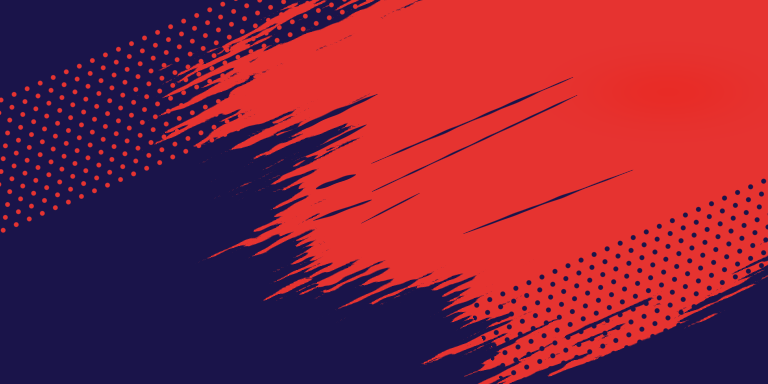
Write a Shadertoy shader that draws this background.

```glsl
// Diagonal red dry-brush sweep over navy, flanked by two bands of halftone dots.

const vec3 NAVY = vec3(0.10, 0.08, 0.29);
const vec3 RED = vec3(0.90, 0.20, 0.19);
const vec3 WARM_RED = vec3(0.91, 0.17, 0.15);
const float BRUSH_ANGLE = 0.436;
const float DOT_ANGLE = 0.408;

// Coordinates along (x) and across (y) a direction
vec2 alongAcross(vec2 p, float angle) {
    float c = cos(angle), s = sin(angle);
    return vec2(c * p.x + s * p.y, c * p.y - s * p.x);
}

vec2 gradient(vec2 cell) {
    vec3 h = fract(cell.xyx * vec3(0.1031, 0.103, 0.0973));
    h += dot(h, h.yzx + 33.33);
    float angle = 6.2832 * fract((h.x + h.y) * h.z);
    return vec2(cos(angle), sin(angle));
}

float gradientNoise(vec2 p) {
    vec2 i = floor(p), f = p - i;
    vec2 w = f * f * f * (f * (f * 6.0 - 15.0) + 10.0);
    vec2 e = vec2(1.0, 0.0);
    float low = mix(dot(gradient(i), f), dot(gradient(i + e), f - e), w.x);
    float high = mix(dot(gradient(i + e.yx), f - e.yx),
                     dot(gradient(i + 1.0), f - 1.0), w.x);
    return mix(low, high, w.y);
}

float bump(float x, float center, float width) {
    float t = (x - center) / width;
    return exp(-t * t);
}

// Where the paint begins along each bristle line
float paintStart(float across) {
    return 0.84 + 0.38 * (1.0 - smoothstep(-0.34, -0.06, across))
        + 0.14 * bump(across, 0.23, 0.09)
        - 0.06 * bump(across, 0.40, 0.05);
}

// Stretched noise: wide bristles, thin bristles and ragged grain
float bristles(vec2 q) {
    return 0.70 * gradientNoise(q * vec2(2.2, 42.0))
        + 0.42 * gradientNoise(q * vec2(6.0, 95.0) + 17.0)
        + 0.20 * gradientNoise(q * vec2(24.0, 110.0) + 41.0);
}

// Positive inside the paint
float paintField(vec2 q) {
    float depth = q.x - paintStart(q.y);
    depth = min(depth, 2.0 * (0.52 - q.y));
    depth = min(depth, 2.5 * (q.y + 0.575));
    return depth + 0.40 * bristles(q);
}

// Signed distance to a tapered scratch with a rough outline
float scratch(vec2 q, vec2 a, vec2 b, float width) {
    float t = clamp((q.x - a.x) / (b.x - a.x), 0.0, 1.0);
    float rough = 0.75 + 0.9 * gradientNoise(q * vec2(16.0, 30.0) + a * 50.0);
    float halfWidth = width * rough * sqrt(4.0 * t * (1.0 - t));
    return length(q - mix(a, b, t)) - halfWidth;
}

float scratches(vec2 q) {
    float d = scratch(q, vec2(0.78, 0.277), vec2(1.21, 0.269), 0.0075);
    d = min(d, scratch(q, vec2(0.80, 0.203), vec2(1.15, 0.209), 0.0065));
    d = min(d, scratch(q, vec2(1.12, 0.112), vec2(1.69, 0.094), 0.0034));
    d = min(d, scratch(q, vec2(1.09, 0.045), vec2(1.68, 0.047), 0.0030));
    d = min(d, scratch(q, vec2(1.26, -0.155), vec2(1.73, -0.191), 0.0032));
    d = min(d, scratch(q, vec2(1.03, -0.018), vec2(1.20, -0.011), 0.0022));
    d = min(d, scratch(q, vec2(0.92, 0.041), vec2(1.08, 0.026), 0.0045));
    return min(d, scratch(q, vec2(0.96, 0.113), vec2(1.07, 0.103), 0.0080));
}

// Staggered dot rows, kept whole between two row limits
float dotBand(vec2 q, float bottom, float rowCount, float radius, float aa) {
    const vec2 SPACING = vec2(0.037, 0.0285);
    float row = floor((q.y - bottom) / SPACING.y);
    float x = q.x / SPACING.x + 0.5 * mod(row, 2.0);
    vec2 offset = vec2(fract(x) - 0.5, fract((q.y - bottom) / SPACING.y) - 0.5);
    float inBand = step(0.0, row) * step(row, rowCount - 0.5);
    return inBand * (1.0 - smoothstep(-aa, aa, length(offset * SPACING) - radius));
}

void mainImage(out vec4 fragColor, in vec2 fragCoord) {
    vec2 p = fragCoord / iResolution.y;
    p.x *= 2.0 * iResolution.y / iResolution.x;
    float aa = 0.75 / iResolution.y;
    vec2 brush = alongAcross(p, BRUSH_ANGLE);
    vec2 grid = alongAcross(p, DOT_ANGLE);

    // Paint coverage, then scratches cut out of it
    float field = paintField(brush);
    float edge = max(0.7 * fwidth(field), 0.0001);
    float paint = smoothstep(-edge, edge, field);
    paint *= smoothstep(-aa, aa, scratches(brush));

    // Red dots on bare navy, navy dots on the paint
    float redDots = dotBand(grid, 0.350, 12.0, 0.0062, aa);
    float navyDots = dotBand(grid, -0.632, 12.0, 0.0064, aa) * step(1.2, grid.x);

    // Faint warm smudge in the flat red
    float smudge = bump(p.x, 1.74, 0.20) * bump(p.y, 0.76, 0.08);
    vec3 red = mix(RED, WARM_RED, smudge);
    float coverage = max(paint, redDots) * (1.0 - navyDots);
    fragColor = vec4(mix(NAVY, red, coverage), 1.0);
}
```
